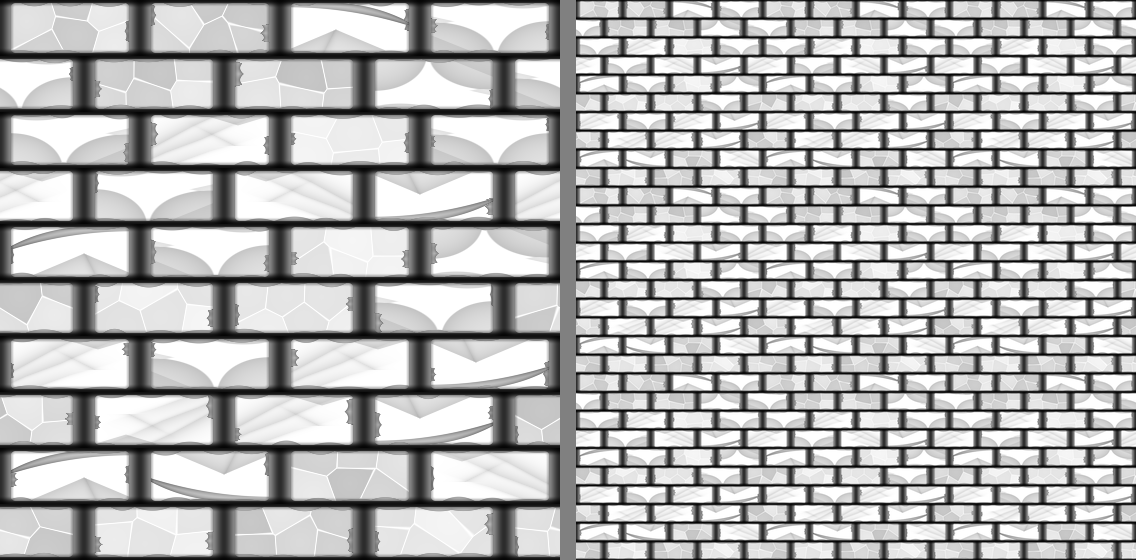
Left, the tile; right, the same tile 3 across and 3 down.
A WebGL 1 fragment shader for this pattern:

```glsl
precision highp float;
// Running-bond wall of pale chipped glassy bricks with dark shaded joints.

uniform vec2 u_resolution;

const vec2 GRID = vec2(4.0, 10.0);         // bricks across, rows down
const vec2 CELL_HALF = vec2(1.25, 0.5);    // in units of one row height
const vec2 BRICK_HALF = vec2(1.06, 0.445);
const float ROW_SHIFT = 0.6;

float hash(vec2 id, float seed) {
  vec3 v = fract(id.xyx * vec3(17.1031, 13.1030, 11.0973) * 0.173 + seed * 0.3719);
  v += dot(v, v.yzx + 33.33);
  return fract((v.x + v.y) * v.z);
}

float inside(float d, float aa) { return 1.0 - smoothstep(-aa, aa, d); }

// Darkness of a region (d < 0), strongest along its outline.
float facet(float d, float aa, float dark, float reach) {
  return dark * inside(d, aa) * (0.45 + 0.55 * exp(min(d, 0.0) / reach));
}

float ellipse(vec2 p, vec2 center, vec2 radii) {
  return (length((p - center) / radii) - 1.0) * radii.y;
}

float roundBox(vec2 p, vec2 size, float radius) {
  vec2 q = abs(p) - size + radius;
  return length(max(q, 0.0)) + min(max(q.x, q.y), 0.0) - radius;
}

// Two curved corner fans and a thin wedge.
float fans(vec2 p, float aa) {
  float left = facet(ellipse(p, vec2(-1.05, -0.52), vec2(0.92, 0.64)), aa, 0.23, 0.25);
  float right = facet(ellipse(p, vec2(1.0, -0.5), vec2(1.08, 0.6)), aa, 0.24, 0.25);
  float crease = 0.07 * inside(p.y + 0.55 - 0.4 * p.x, aa) * step(0.0, p.x);
  float wedge = facet(abs(p.y - 0.12) - 0.22 * (p.x - 0.65), aa, 0.12, 0.1);
  float cap = facet(ellipse(p, vec2(-0.6, 0.48), vec2(0.55, 0.13)), aa, 0.18, 0.1);
  return max(max(left, right + crease * step(0.01, right)), max(wedge, cap));
}

// Faint diagonal creases, each fading out on one side.
float streaks(vec2 p, float aa) {
  float dark = 0.0;
  for (int i = 0; i < 3; i++) {
    float k = float(i);
    float bend = 0.05 * abs(fract(p.x * 0.8 + k * 0.37) - 0.5);
    float s = p.y - (0.32 + 0.09 * k) * p.x + 0.3 * k - 0.22 + bend;
    float reach = s > 0.0 ? 0.03 : 0.16;
    dark += 0.12 * exp(-abs(s) / reach) * smoothstep(-1.1, 0.8, p.x + 0.5 * k);
  }
  float branch = abs(p.y + 0.5 * p.x + 0.12);
  dark += 0.1 * exp(-branch / 0.05) * smoothstep(0.5, -0.3, p.x) * step(p.y, 0.1);
  return dark + facet(p.y + 0.26 + 0.3 * abs(p.x + 0.5), aa, 0.15, 0.12);
}

// Irregular grey panes divided by light seams.
float panes(vec2 p, float aa, vec2 id, float dark) {
  float nearest = 9.0, second = 9.0, shade = 0.0;
  for (int i = 0; i < 6; i++) {
    float k = float(i);
    vec2 jitter = vec2(hash(id, k + 30.0), hash(id, k + 40.0)) - 0.5;
    vec2 site = vec2(mod(k, 3.0) - 1.0, floor(k / 3.0) - 0.5) * vec2(0.75, 0.6);
    float d = length(p - site - jitter * vec2(0.6, 0.4));
    if (d < nearest) {
      second = nearest;
      nearest = d;
      shade = hash(id, k + 50.0);
    } else second = min(second, d);
  }
  float seam = smoothstep(0.0, 0.025 + aa, second - nearest);
  return dark * (0.35 + 0.75 * shade + 0.2 * nearest) * seam;
}

// Dark tapering crescent along one edge and a grey gable opposite it.
float crescent(vec2 p, float aa) {
  float t = clamp((1.06 - p.x) / 2.12, 0.0, 1.0);
  float upper = -0.37 + 0.33 * t * t;
  float lower = -0.48 + 0.38 * t * t * t;
  float blade = facet(max(p.y - upper, lower - p.y), aa, 0.3 + 0.3 * t, 0.04);
  float gable = facet(0.03 + 0.42 * abs(p.x - 0.25) - p.y, aa, 0.2, 0.2);
  float ridge = 0.1 * exp(-abs(p.x - 0.25 - 0.5 * p.y) / 0.06) * step(0.01, gable);
  return max(blade, gable + ridge);
}

// Depth of a scalloped chip on a vertical edge.
float sideChip(float y, vec2 id, float seed) {
  float t = (y - (hash(id, seed) - 0.5) * 0.55) / (0.1 + 0.13 * hash(id, seed + 1.0));
  float cusp = pow(abs(fract(t) * 2.0 - 1.0), 2.0);
  float depth = (0.06 + 0.11 * hash(id, seed + 2.0)) * step(0.25, hash(id, seed + 3.0));
  return depth * (0.6 + 0.4 * cusp) * (1.0 - smoothstep(0.85, 1.1, abs(t)));
}

// Depth of shallow bumps along a horizontal edge.
float ledge(float x, vec2 id, float seed) {
  float depth = -0.02;
  for (int i = 0; i < 3; i++) {
    float k = float(i) + seed;
    float t = (x - 0.7 * float(i - 1) - 0.4 * (hash(id, k) - 0.5)) / (0.2 + 0.2 * hash(id, k + 3.0));
    depth = max(depth, (0.025 + 0.055 * hash(id, k + 6.0)) * (1.0 - t * t));
  }
  return depth;
}

float brickFace(vec2 p, vec2 id, float aa) {
  vec2 q = p * (step(0.5, vec2(hash(id, 1.0), hash(id, 2.0))) * 2.0 - 1.0);
  float kind = hash(id, 3.0);
  float dark = kind < 0.33 ? streaks(q, aa) : kind < 0.56 ? fans(q, aa)
             : kind < 0.74 ? panes(q, aa, id, 0.2) : kind < 0.91 ? crescent(q, aa)
             : panes(q, aa, id, 0.1);
  vec2 edge = BRICK_HALF - abs(p);
  float chip = facet(edge.x - sideChip(p.y, id, p.x < 0.0 ? 5.0 : 10.0), aa, 0.55, 0.05);
  float bump = facet(edge.y - ledge(p.x, id, p.y < 0.0 ? 15.0 : 60.0), aa, 0.42, 0.03);
  return 1.0 - max(dark, max(chip, bump));
}

void main() {
  vec2 wall = gl_FragCoord.xy / u_resolution * GRID;
  float row = floor(wall.y);
  wall.x -= ROW_SHIFT * (1.0 - mod(row, 2.0));
  vec2 id = vec2(mod(floor(wall.x), GRID.x), row);
  vec2 p = (fract(wall) - 0.5) * 2.0 * CELL_HALF;
  float aa = 0.7 * GRID.y / u_resolution.y;

  // Joints: darkest along their centre lines.
  vec2 joint = CELL_HALF - abs(p);
  float mortar = mix(0.17, 0.58, smoothstep(0.0, 0.23, joint.x))
               * mix(0.12, 1.0, smoothstep(0.01, 0.15, joint.y));

  float d = roundBox(p, BRICK_HALF, 0.09);
  float brick = brickFace(p, id, aa) * mix(0.7, 1.0, smoothstep(0.0, 0.07, -d));
  gl_FragColor = vec4(vec3(mix(mortar, brick, inside(d, aa))), 1.0);
}
```
